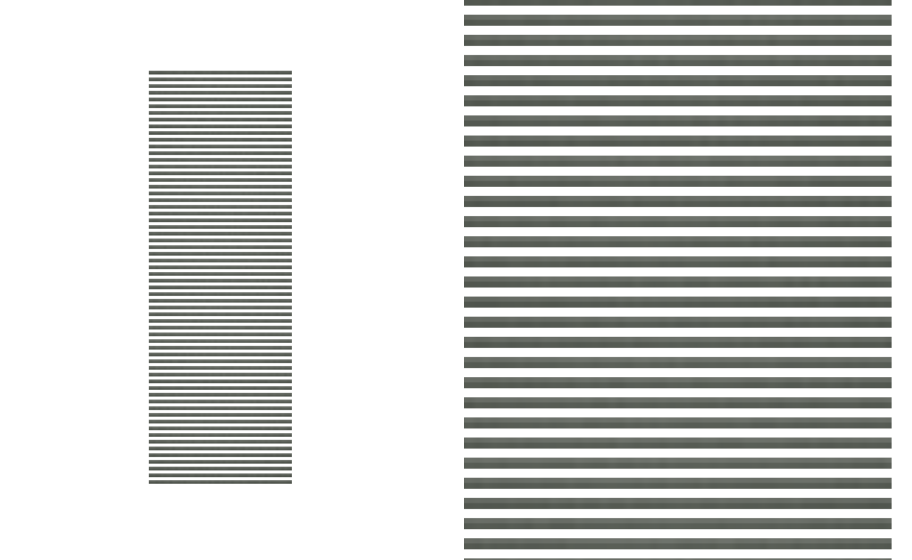
Left, the full canvas; right, a detail of the centre.
Give the GLSL for this pattern, as a Shadertoy shader.

```glsl
// A tall stack of thin horizontal grey slats centred on white, tiling through its white margins.

const float SLATS       = 62.0;                  // repeats down, one column across
const vec2  STACK_X     = vec2(0.3322, 0.6515);  // left and right ends
const vec2  STACK_Y     = vec2(0.1393, 0.8703);  // centres of the lowest and highest slat
const float SLAT_FILL   = 0.55;                  // slat height / pitch
const float SHADE_START = 0.02;                  // where the dark lower lip begins, in pitches
const float GRAIN_CELLS = 160.0;                 // grain cells across the canvas
const float GRAIN       = 0.022;
const float SLAT_VARY   = 0.025;
const float SHEEN       = 0.030;
const vec3  PAPER       = vec3(1.0);
const vec3  SLAT_LIGHT  = vec3(0.405, 0.422, 0.395);
const vec3  SLAT_DARK   = vec3(0.330, 0.350, 0.320);

float hash(vec2 p) {
    return fract(sin(dot(p, vec2(127.1, 311.7))) * 43758.5453);
}

// Value noise along a slat, wrapping at the canvas edge
float slatGrain(float x, float slat) {
    float cell = floor(x * GRAIN_CELLS);
    float f = smoothstep(0.0, 1.0, fract(x * GRAIN_CELLS));
    float a = hash(vec2(mod(cell, GRAIN_CELLS), slat));
    float b = hash(vec2(mod(cell + 1.0, GRAIN_CELLS), slat));
    return mix(a, b, f) - 0.5;
}

// Pixel coverage of a span, from the signed distance to its nearer edge
float coverage(float dist, float pixel) {
    return clamp(0.5 - dist / pixel, 0.0, 1.0);
}

void mainImage(out vec4 fragColor, in vec2 fragCoord) {
    vec2 uv = fract(fragCoord / iResolution.xy);
    vec2 pixel = 1.0 / iResolution.xy;

    // Nearest slat and the signed offset from its centre, in canvas heights
    float pitch = (STACK_Y.y - STACK_Y.x) / (SLATS - 1.0);
    float slat = clamp(round((uv.y - STACK_Y.x) / pitch), 0.0, SLATS - 1.0);
    float offset = uv.y - STACK_Y.x - slat * pitch;

    // Slat shape
    float rise = coverage(abs(offset) - 0.5 * SLAT_FILL * pitch, 1.2 * pixel.y);
    float middleX = 0.5 * (STACK_X.x + STACK_X.y);
    float halfWidth = 0.5 * (STACK_X.y - STACK_X.x);
    float run = coverage(abs(uv.x - middleX) - halfWidth, pixel.x);

    // Lighter face above a darker lower lip
    float lip = coverage(offset - SHADE_START * pitch, 1.5 * pixel.y);
    vec3 tone = mix(SLAT_LIGHT, SLAT_DARK, lip);

    // Faint sheen over the middle of the stack, then per-slat tone and grain
    vec2 fromCentre = vec2((uv.x - middleX) / halfWidth, (slat + 0.5) / SLATS * 2.0 - 1.0);
    tone += SHEEN * (0.5 - dot(fromCentre, fromCentre) * 0.6);
    tone += SLAT_VARY * (hash(vec2(slat, 7.0)) - 0.5);
    tone += GRAIN * slatGrain(uv.x, slat);

    fragColor = vec4(mix(PAPER, tone, rise * run), 1.0);
}
```
